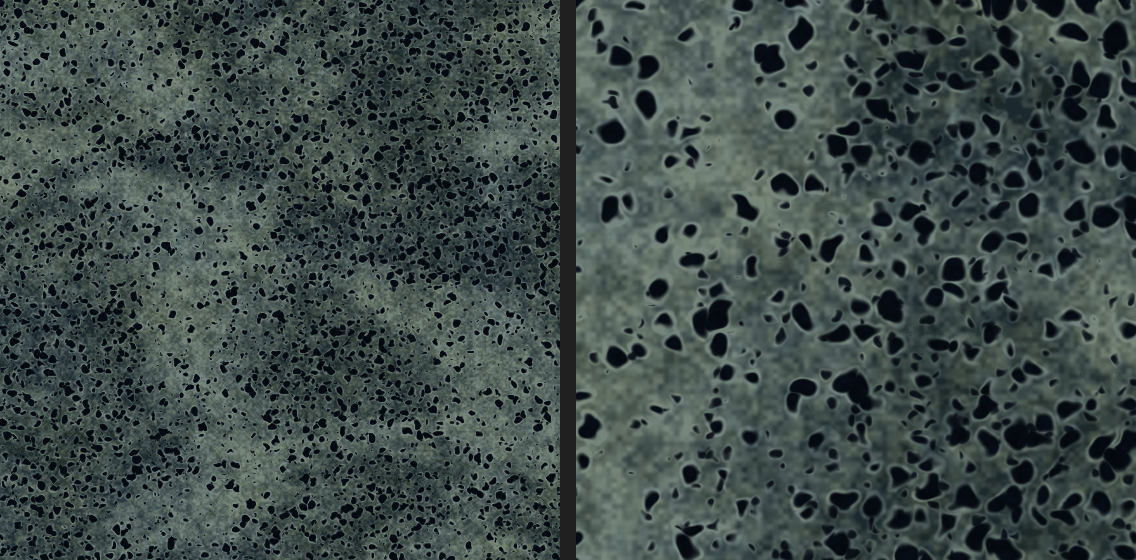
Left, the full canvas; right, a detail of the centre.
This texture is drawn by a WebGL 1 fragment shader. Its source:

```glsl
precision highp float;
// Weathered porous stone: navy pores with pale rims on a mottled grey-green ground.
// Two layers of jittered cells give the pores; a warped noise field sets the patches
// that are dark and full of pores or pale and sparse, and fine noise adds the grain.

uniform vec2 u_resolution;

#define PATCH_SCALE vec2(5.0, 7.0)
#define LARGE_PORES 58.0
#define SMALL_PORES 100.0
#define GRAIN_SCALE 170.0
#define GROUND_LEVEL 0.54
#define PATCH_CONTRAST 0.58
#define GRAIN_CONTRAST 0.95
#define RIM_STRENGTH 0.36
#define PORE_COLOR vec3(0.02, 0.04, 0.07)
#define SHADOW_COLOR vec3(0.11, 0.16, 0.17)
#define LIGHT_COLOR vec3(0.42, 0.48, 0.44)

float hash(vec2 p) {
  return fract(sin(dot(p, vec2(127.1, 311.7))) * 43758.5453);
}

float noise(vec2 p) {
  vec2 cell = floor(p);
  vec2 f = fract(p);
  f = f * f * (3.0 - 2.0 * f);
  float low = mix(hash(cell), hash(cell + vec2(1.0, 0.0)), f.x);
  float high = mix(hash(cell + vec2(0.0, 1.0)), hash(cell + vec2(1.0)), f.x);
  return mix(low, high, f.y);
}

float fbm(vec2 p) {
  float sum = 0.0;
  float weight = 0.5;
  for (int i = 0; i < 4; i++) {
    sum += weight * noise(p);
    p = mat2(1.6, 1.2, -1.2, 1.6) * p + 7.3;
    weight *= 0.5;
  }
  return sum / 0.9375;
}

// Signed distance, in cells, to the nearest pore; density sets how many open up.
float poreDistance(vec2 p, float density, float minRadius, float maxRadius) {
  p += 0.45 * (vec2(noise(p * 1.9), noise(p * 1.9 + 31.7)) - 0.5);
  vec2 cell = floor(p);
  float nearest = 2.0;
  for (int y = -1; y <= 1; y++) {
    for (int x = -1; x <= 1; x++) {
      vec2 id = cell + vec2(float(x), float(y));
      vec2 jitter = vec2(hash(id), hash(id + 17.3)) - 0.5;
      vec2 offset = p - id - 0.5 - 0.8 * jitter;
      float angle = 6.2832 * hash(id + 41.9);
      float stretch = dot(offset, vec2(cos(angle), sin(angle)));
      float reach = sqrt(dot(offset, offset) + 0.6 * stretch * stretch);
      float open = smoothstep(0.0, 0.2, density - hash(id + 63.1));
      float radius = mix(minRadius, maxRadius, hash(id + 88.7));
      nearest = min(nearest, reach - mix(-0.3, radius, open));
    }
  }
  return nearest;
}

// Pale band just outside a pore edge.
float rimBand(float d, float width) {
  return smoothstep(-0.04, 0.08, d) * (1.0 - smoothstep(0.1, 0.1 + width, d));
}

void main() {
  vec2 p = gl_FragCoord.xy / min(u_resolution.x, u_resolution.y);

  // Broad patches: 0 is dark and porous, 1 is pale and sparse.
  vec2 q = p * PATCH_SCALE;
  vec2 warp = vec2(noise(q * 0.8 + 3.1), noise(q * 0.8 + 19.4)) - 0.5;
  float pale = smoothstep(0.28, 0.70, fbm(q + 1.6 * warp));

  // Pores and their rims.
  float large = poreDistance(p * LARGE_PORES, mix(0.95, 0.40, pale), 0.20, 0.47);
  float small = poreDistance(p * SMALL_PORES + 53.0, mix(0.50, 0.28, pale), 0.15, 0.38);
  float pore = max(1.0 - smoothstep(-0.10, 0.08, large),
                   0.9 * (1.0 - smoothstep(-0.16, 0.12, small)));
  float rim = max(rimBand(large, 0.16), 0.5 * rimBand(small, 0.2));

  // Ground tone from patches, mottling, grain and rims.
  float mottle = noise(p * 48.0 + 9.0) - 0.5;
  float grain = 0.5 * (noise(p * GRAIN_SCALE) + noise(p * GRAIN_SCALE * 1.9 + 5.0)) - 0.5;
  float tone = GROUND_LEVEL + PATCH_CONTRAST * (pale - 0.5);
  tone += 0.4 * mottle + GRAIN_CONTRAST * grain;
  tone += RIM_STRENGTH * rim * (0.5 + noise(p * 75.0 + 2.0));
  vec3 color = mix(SHADOW_COLOR, LIGHT_COLOR, clamp(tone, 0.0, 1.15));

  // Slight drift between olive and slate, cooler on the rims.
  float warmth = noise(p * 9.0 + 27.0) + noise(p * 120.0 + 11.0) - 1.0 - 0.5 * rim;
  color += vec3(0.012, 0.008, -0.024) * warmth;

  // Pore floors keep a trace of grain.
  vec3 poreFloor = PORE_COLOR * (1.0 + 0.8 * grain);
  gl_FragColor = vec4(mix(color, poreFloor, pore), 1.0);
}
```
